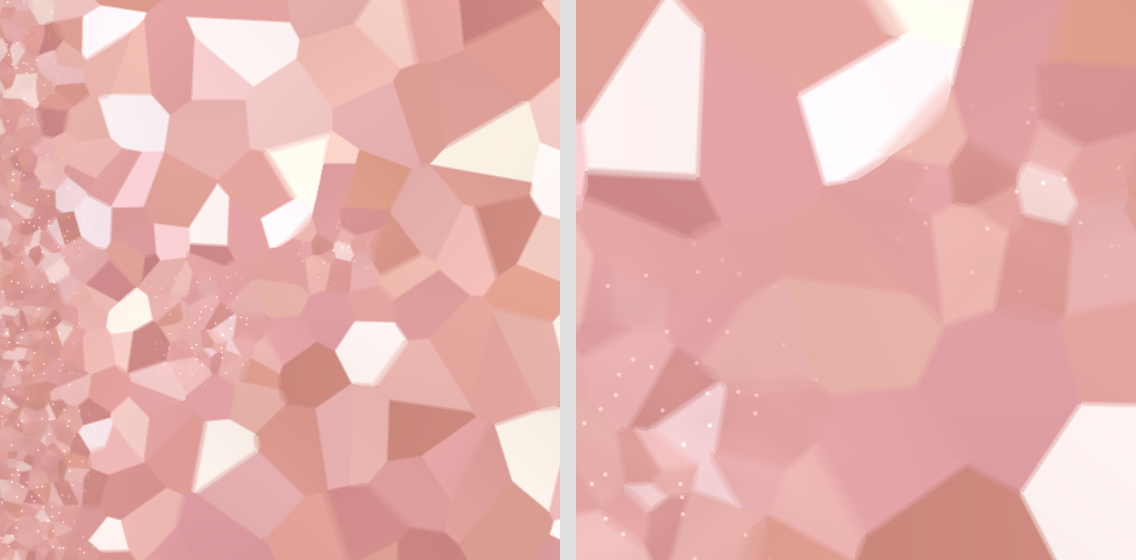
Left: the whole. Right: its middle third, enlarged.
A WebGL 2 fragment shader for this background:

```glsl
#version 300 es
precision highp float;

uniform vec2 u_resolution;
out vec4 fragColor;

const int LEVELS = 4;              // seed grids, each twice as fine as the last
const float COARSE_SPACING = 0.14;
const float WEIGHT_SPREAD = 0.04;  // uneven facet sizes
const float BASE_DETAIL = 0.08;
const float EDGE_SHARP = 0.0022;
const float EDGE_SOFT = 0.011;
const float TONE_JITTER = 0.06;
const float TINT_JITTER = 0.07;
const float FACET_SHADING = 0.35;
const float FINE_BLEND = 0.5;      // how far small facets fade to the haze
const float SPECK_GRID = 110.0;
const float SPECK_RADIUS = 0.0014;
const vec2 SEED_OFFSET = vec2(37.0, 71.0);

const vec3 HAZE_LEFT = vec3(0.84, 0.60, 0.57);
const vec3 HAZE_CENTRE = vec3(0.90, 0.66, 0.66);
const vec3 WARM_TINT = vec3(0.1, 0.25, -0.7);

const vec3 FACET_COLOURS[6] = vec3[6](
    vec3(0.80, 0.53, 0.51), vec3(0.87, 0.61, 0.56), vec3(0.88, 0.63, 0.62),
    vec3(0.92, 0.71, 0.69), vec3(0.96, 0.80, 0.79), vec3(1.00, 0.96, 0.95));
const float SHARE_ENDS[6] = float[6](0.12, 0.24, 0.48, 0.74, 0.86, 1.0);

struct Seed {
    vec2 pos;
    vec2 id;
    float dist;   // weighted squared distance
};

vec3 hash3(vec2 p) {
    vec3 q = fract(p.xyx * vec3(0.1031, 0.1030, 0.0973));
    q += dot(q, q.yxz + 33.33);
    return fract((q.xxy + q.yzz) * q.zyx);
}

float blob(vec2 p, vec2 centre, vec2 size) {
    vec2 d = (p - centre) / size;
    return exp(-dot(d, d));
}

// Subdivision level: fine at the left and near the middle, coarse elsewhere
float detailAt(vec2 p) {
    float wobble = sin(p.x * 13.0 + 4.0 * sin(p.y * 7.0)) * sin(p.y * 17.0 + 1.0);
    float left = 2.5 * smoothstep(0.36, 0.0, p.x + 0.08 * p.y);
    float middle = 2.3 * blob(p, vec2(0.36, 0.42), vec2(0.15, 0.14));
    float side = 1.6 * blob(p, vec2(0.60, 0.54), vec2(0.12, 0.10));
    float detail = max(left, max(middle, side));
    return BASE_DETAIL + detail * (1.0 + 0.25 * wobble);
}

vec3 facetColour(Seed seed, vec2 p) {
    vec3 rnd = hash3(seed.id + 19.0);
    vec3 shade = hash3(seed.id + 53.0);
    vec3 colour = FACET_COLOURS[5];
    for (int i = 4; i >= 0; i--) {
        if (rnd.x < SHARE_ENDS[i]) colour = FACET_COLOURS[i];
    }
    colour += (rnd.y - 0.5) * TONE_JITTER;
    colour += (rnd.z - 0.5 + 0.3 * (seed.pos.x - 0.5)) * TINT_JITTER * WARM_TINT;

    // Small facets sink into the local haze
    float fine = smoothstep(0.7, 2.4, detailAt(seed.pos));
    vec3 haze = mix(HAZE_LEFT, HAZE_CENTRE, smoothstep(0.05, 0.38, seed.pos.x));
    colour = mix(colour, haze, FINE_BLEND * fine);

    // Gentle slope of light across each facet
    return colour + dot(p - seed.pos, shade.xy - 0.5) * FACET_SHADING;
}

void main() {
    vec2 p = gl_FragCoord.xy / min(u_resolution.x, u_resolution.y);
    float pixel = 1.0 / min(u_resolution.x, u_resolution.y);

    // Two nearest seeds over all levels
    Seed first = Seed(vec2(0.0), vec2(0.0), 1e3);
    Seed second = first;
    float spacing = COARSE_SPACING;
    for (int level = 0; level < LEVELS; level++) {
        vec2 cell = floor(p / spacing);
        for (int y = -2; y <= 2; y++) {
            for (int x = -2; x <= 2; x++) {
                vec2 corner = cell + vec2(x, y);
                vec2 id = corner + SEED_OFFSET * float(level + 1);
                vec3 rnd = hash3(id);
                vec2 pos = (corner + rnd.xy) * spacing;
                if (float(level) > detailAt(pos) + rnd.z) continue;
                vec2 d = p - pos;
                float weight = WEIGHT_SPREAD * spacing * spacing * fract(rnd.z * 7.0);
                Seed seed = Seed(pos, id, dot(d, d) - weight);
                if (seed.dist < first.dist) {
                    second = first;
                    first = seed;
                } else if (seed.dist < second.dist) {
                    second = seed;
                }
            }
        }
        spacing *= 0.5;
    }

    // Blend across the shared edge, with a few edges left soft
    float gap = max(length(second.pos - first.pos), 1e-4);
    float edge = (second.dist - first.dist) / (2.0 * gap);
    float softness = pow(hash3(first.id + second.id).x, 5.0);
    float width = max(mix(EDGE_SHARP, min(EDGE_SOFT, 0.3 * gap), softness), pixel);
    float blend = 0.5 - 0.5 * smoothstep(0.0, width, edge);
    vec3 colour = mix(facetColour(first, p), facetColour(second, p), blend);

    // Faint mottling and specks where the grains are fine
    float fine = smoothstep(0.9, 2.3, detailAt(p));
    float mottle = sin(p.x * 61.0 + 2.0 * sin(p.y * 47.0)) * sin(p.y * 73.0 + 2.0 * sin(p.x * 39.0));
    colour += 0.018 * fine * mottle;
    vec2 speckCell = floor(p * SPECK_GRID);
    vec3 speck = hash3(speckCell + 211.0);
    float speckDist = length(p - (speckCell + 0.2 + 0.6 * speck.xy) / SPECK_GRID);
    float glint = 1.0 - smoothstep(0.0, SPECK_RADIUS + pixel, speckDist);
    colour += 0.25 * glint * fine * step(0.9, speck.z);

    fragColor = vec4(clamp(colour, 0.0, 1.0), 1.0);
}
```
